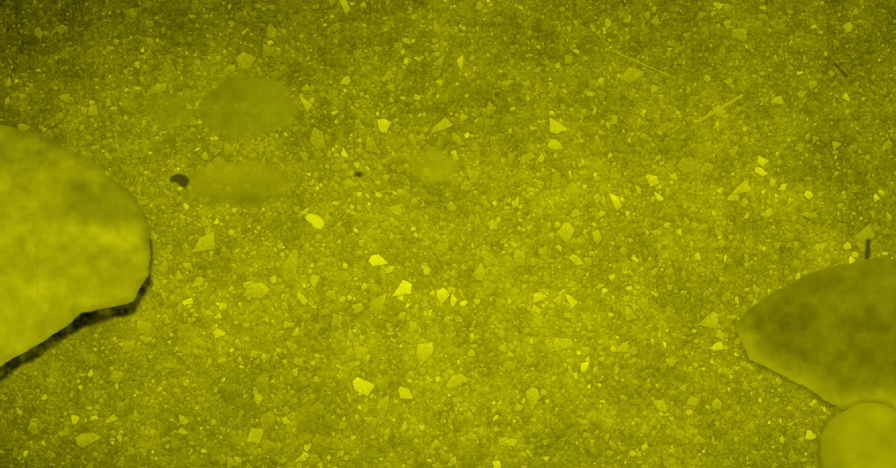
Write a Shadertoy shader that draws this texture.

```glsl
float hash(vec2 p) {
    return fract(sin(dot(p, vec2(127.1, 311.7))) * 43758.5453);
}

float noise(vec2 p) {
    vec2 i = floor(p), f = fract(p);
    f = f * f * (3.0 - 2.0 * f);
    return mix(mix(hash(i), hash(i + vec2(1, 0)), f.x),
               mix(hash(i + vec2(0, 1)), hash(i + vec2(1, 1)), f.x), f.y);
}

// Fractal noise centred on zero
float fbm(vec2 p) {
    float sum = -0.48, gain = 0.5;
    for (int i = 0; i < 5; i++, gain *= 0.5) {
        sum += gain * noise(p);
        p = mat2(1.6, 1.2, -1.2, 1.6) * p + 7.3;
    }
    return sum;
}

float segment(vec2 p, vec2 a, vec2 b) {
    vec2 e = b - a;
    return length(p - a - e * clamp(dot(p - a, e) / dot(e, e), 0.0, 1.0));
}

float polygon(vec2 p, vec2 v[11]) {
    float d = 1e5, side = 1.0;
    for (int i = 0; i < 11; i++) {
        vec2 a = v[i], b = v[(i + 10) % 11], e = b - a;
        d = min(d, segment(p, a, b));
        bvec3 c = bvec3(p.y >= a.y, p.y < b.y, e.x * (p.y - a.y) > e.y * (p.x - a.x));
        if (all(c) || all(not(c))) side = -side;
    }
    return side * d;
}

float ellipse(vec2 p, vec2 center, vec2 radius) {
    return (length((p - center) / radius) - 1.0) * min(radius.x, radius.y);
}

float cover(float d, float blur) {
    return 1.0 - smoothstep(-blur, blur, d);
}

void paint(inout float tone, float shade, float opacity, float d, float blur) {
    tone = mix(tone, shade, opacity * cover(d, blur));
}

// Scatters irregular five-sided chips over a jittered grid
void gravel(inout float tone, vec2 p, float scale, float density, float light, float px) {
    vec2 g = p * scale;
    for (int k = 0; k < 9; k++) {
        vec2 id = floor(g) + vec2(k % 3 - 1, k / 3 - 1), seed = id + floor(scale);
        if (hash(seed) > density) continue;
        vec2 q = g - id - vec2(hash(seed + 3.7), hash(seed + 9.1));
        float size = 0.22 + 0.3 * hash(seed + 8.2), d = -9.0;
        for (float s = 0.0; s < 5.0; s++) {
            float a = 1.257 * (s + 0.9 * hash(seed + s * 2.3)) + 6.28 * hash(seed + 5.3);
            d = max(d, dot(q, vec2(cos(a), sin(a))) - size * (0.5 + 0.9 * hash(seed + s + 0.6)));
        }
        float h = hash(seed + 6.6), blur = max(px * scale * 0.8, 0.06);
        paint(tone, light - 0.15, 0.45, d - 0.08, blur * 1.5);
        paint(tone, light + 0.2 * (h - 0.42) + 0.16 * pow(h, 14.0) + 0.08 * q.y, 0.85, d, blur);
    }
}

void mainImage(out vec4 fragColor, in vec2 fragCoord) {
    vec2 p = fragCoord / iResolution.y;
    float px = 1.0 / iResolution.y;
    vec2 wobble = vec2(fbm(p * 16.0), fbm(p * 16.0 + 40.0));
    vec2 w = p + 0.05 * wobble, r = p + 0.02 * wobble;

    // Uneven light over the sand
    vec2 off = (p - vec2(1.08, 0.36)) * vec2(0.56, 1.0);
    float light = 0.65 - 0.37 * dot(off, off) + 0.1 * fbm(p * 5.0) + 0.15 * fbm(p * 19.0);
    light -= 0.1 * cover(length(p - vec2(0.0, 1.0)) - 0.12, 0.22);
    float tone = light - 0.02 + 0.2 * fbm(p * 55.0);

    // Gravel from fine to coarse, thickest near the lower middle
    float coarse = cover(length(off) - 0.35, 0.35);
    for (float i = 0.0; i < 4.0; i++)
        gravel(tone, p, 120.0 * pow(0.63, i), 0.8 * pow(0.42 + 0.17 * coarse, i), light + 0.01 * i, px);
    tone += 0.09 * (noise(p * 230.0) - 0.5);

    // Half-buried stones under dust
    float dust = 0.15 * fbm(p * 35.0);
    paint(tone, 0.53 + dust + 0.4 * (p.x - 0.52), 0.85, ellipse(w, vec2(0.53, 0.775), vec2(0.108, 0.066)), 0.008);
    paint(tone, 0.56 + dust + 1.2 * (p.y - 0.61), 0.8, ellipse(w, vec2(0.51, 0.61), vec2(0.11, 0.045)), 0.01);
    paint(tone, 0.53 + dust, 0.6, ellipse(w, vec2(0.375, 0.765), vec2(0.045, 0.04)), 0.015);
    paint(tone, 0.64 + dust, 0.75, ellipse(w, vec2(0.933, 0.637), vec2(0.055, 0.038)), 0.015);

    // Twigs, dark crumbs and a pale chip
    float twigs = min(segment(p, vec2(1.306, 0.893), vec2(1.443, 0.833)) - 0.001,
                      segment(p, vec2(1.493, 0.741), vec2(1.585, 0.796)) - 0.003);
    paint(tone, 0.69, 0.9, twigs, px);
    float crumbs = min(ellipse(w, vec2(0.386, 0.607), vec2(0.018, 0.013)), ellipse(p, vec2(0.766, 0.627), vec2(0.009, 0.006)));
    crumbs = min(crumbs, segment(p, vec2(1.853, 0.45), vec2(1.855, 0.485)) - 0.005);
    crumbs = min(crumbs, segment(p, vec2(1.785, 0.862), vec2(1.808, 0.838)) - 0.003);
    paint(tone, 0.24, 0.85, crumbs, 0.004);
    paint(tone, 0.85, 1.0, ellipse(w, vec2(0.679, 0.527), vec2(0.015, 0.011)), px);

    // Left boulder with a lit, creased flank over its ragged shadow
    vec2 leftShape[11] = vec2[11](
        vec2(-0.1, 0.75), vec2(0.0, 0.731), vec2(0.11, 0.697), vec2(0.21, 0.64), vec2(0.286, 0.577), vec2(0.32, 0.515),
        vec2(0.316, 0.415), vec2(0.28, 0.358), vec2(0.17, 0.335), vec2(0.11, 0.285), vec2(-0.1, 0.17));
    float boulder = polygon(r, leftShape) - 0.004;
    paint(tone, 0.16 + 0.5 * fbm(p * 60.0), 0.9, polygon(r + vec2(-0.006, 0.03), leftShape), 0.007);
    float ridge = smoothstep(-0.03, 0.05, 0.62 - 0.3 * p.x + 0.15 * fbm(p * 9.0) - p.y);
    float face = mix(0.55, 0.64, ridge) + 0.22 * fbm(w * vec2(11.0, 16.0)) + 0.14 * fbm(p * 45.0);
    face -= 0.06 * cover(abs(fbm(w * 7.0)), 0.03) + 0.12 * cover(-boulder - 0.004, 0.02);
    paint(tone, face, 1.0, boulder, 1.2 * px);

    // Right boulder with a lit lower rim
    vec2 rightShape[11] = vec2[11](
        vec2(1.578, 0.303), vec2(1.595, 0.328), vec2(1.65, 0.365), vec2(1.716, 0.408), vec2(1.79, 0.433), vec2(1.86, 0.443),
        vec2(2.0, 0.445), vec2(2.0, 0.12), vec2(1.8, 0.13), vec2(1.69, 0.19), vec2(1.604, 0.234));
    float slab = polygon(r, rightShape) - 0.004;
    paint(tone, 0.25, 0.6, polygon(r + vec2(0.0, 0.01), rightShape), 0.012);
    float rim = cover(-slab - 0.035, 0.03) * smoothstep(0.36, 0.26, p.y);
    paint(tone, 0.48 + 0.14 * rim + 0.18 * fbm(p * 13.0) + 0.14 * fbm(p * 50.0), 1.0, slab, 1.2 * px);

    // Rounded stone in the lower corner
    float cobble = ellipse(r, vec2(1.86, 0.045), vec2(0.108, 0.092));
    paint(tone, 0.4, 0.6, cobble - 0.006, 0.01);
    paint(tone, 0.6 + 0.2 * fbm(p * 18.0) - 0.06 * cover(-cobble, 0.02), 1.0, cobble, 1.5 * px);
    fragColor = vec4(clamp(tone, 0.0, 1.0) * vec3(1.0, 1.003, 0.02), 1.0);
}
```
